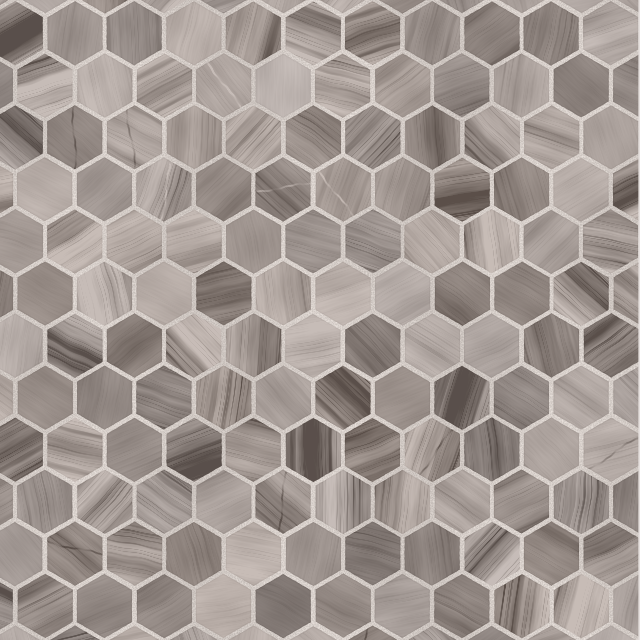
Write a WebGL 1 fragment shader that draws this pattern.

```glsl
precision highp float;
// Honed hexagon mosaic in veined warm-grey marble, set in pale speckled grout.
uniform vec2 u_resolution;

const vec2 PITCH = vec2(0.0931, 0.0939);   // tile width in canvas units
const vec2 ORIGIN = vec2(0.0703, 0.0534);  // centre of the lower left tile
const vec2 LATTICE = vec2(1.0, 1.7320508);
const float JOINT_HALF = 0.037;            // half the grout width, in tiles

const vec3 STONE_DARK = vec3(0.38, 0.34, 0.32);
const vec3 STONE_LIGHT = vec3(0.735, 0.695, 0.675);
const vec3 GROUT = vec3(0.83, 0.80, 0.78);

float hash(vec2 p, float seed) {
  return fract(sin(dot(p, vec2(127.1, 311.7)) + seed * 74.7) * 43758.5453);
}

// Distance to the nearest scattered point, 0 at a point.
float cellular(vec2 p, float seed) {
  vec2 cell = floor(p);
  float nearest = 2.0;
  for (int j = -1; j <= 1; j++) {
    for (int i = -1; i <= 1; i++) {
      vec2 c = cell + vec2(float(i), float(j));
      vec2 point = c + vec2(hash(c, seed), hash(c, seed + 1.0));
      nearest = min(nearest, distance(p, point));
    }
  }
  return nearest;
}

// Centre of the hexagon that contains p.
vec2 hexCentre(vec2 p) {
  vec2 a = floor(p / LATTICE + 0.5) * LATTICE;
  vec2 b = (floor(p / LATTICE) + 0.5) * LATTICE;
  return distance(p, a) < distance(p, b) ? a : b;
}

// Distance inward from the edge of a unit-wide, pointy-topped hexagon.
float hexInset(vec2 q) {
  q = abs(q);
  return 0.5 - max(q.x, dot(q, vec2(0.5, 0.8660254)));
}

vec2 rotate(vec2 q, float angle) {
  float c = cos(angle), s = sin(angle);
  return vec2(c * q.x + s * q.y, c * q.y - s * q.x);
}

// Broad sediment bands, about -1 to 1.
float bands(float x, float phase) {
  float sum = 0.0, freq = 4.5, gain = 0.55;
  for (int i = 0; i < 4; i++) {
    sum += gain * sin(x * freq + phase + 1.4 * sin(x * freq * 0.43 + phase * 1.7));
    freq *= 2.1;
    gain *= 0.6;
    phase = phase * 1.31 + 2.0;
  }
  return sum;
}

// Thin, unevenly spaced lines, 0 to 1.
float hairlines(float x, float freq, float phase) {
  float wave = sin(x * freq + 3.0 * sin(x * freq * 0.31 + phase) + phase * 2.3);
  return smoothstep(0.6, 1.0, wave);
}

// Stone brightness: 0 is the darkest vein, 1 the palest ground.
float stoneTone(vec2 q, vec2 id) {
  float shade = hash(id, 1.0);
  float phase = 20.0 * hash(id, 2.0);
  float veining = mix(0.12, 1.15, pow(hash(id, 3.0), 1.4));
  float angle = radians(30.0 + 60.0 * floor(3.0 * hash(id, 4.0)));
  angle += 0.7 * (hash(id, 5.0) - 0.5);

  // x runs along the veins, y across them
  vec2 v = rotate(q, angle);
  float bend = 0.03 * sin(v.x * 3.0 + phase) + 0.005 * sin(v.x * 11.0 + v.y * 9.0 + phase);
  float across = v.y + bend * mix(0.1, 1.3, hash(id, 6.0));
  float fade = 0.75 + 0.25 * sin(v.x * 3.5 + across * 8.0 + phase);
  float cluster = smoothstep(-0.2, 0.8, sin(across * 5.0 + phase * 1.9));
  float streak = cellular(vec2(v.x * 2.5, across * 26.0) + id * 7.0, 5.0);

  float tone = 1.0 - 0.62 * pow(shade, 1.7);
  tone += veining * 0.38 * bands(across, phase);
  tone -= veining * 0.46 * cluster * fade * hairlines(across, 34.0, phase);
  tone -= veining * 0.26 * fade * hairlines(across, 63.0, phase + 4.0);
  tone -= veining * 0.30 * cluster;
  tone += (0.06 + 0.09 * veining) * (streak - 0.45);
  return tone + 0.06 * sin(q.x * 5.0 + phase) * sin(q.y * 6.0 - phase);
}

// Occasional wandering crack: positive is pale calcite, negative is dark.
float crack(vec2 q, vec2 id, float pixel) {
  vec2 v = rotate(q, 6.28 * hash(id, 7.0));
  float path = 0.025 * sin(v.x * 6.0) + 0.005 * sin(v.x * 31.0) + 0.3 * (hash(id, 8.0) - 0.5);
  float line = 1.0 - smoothstep(0.003, 0.010 + pixel, abs(v.y - path));
  float present = step(0.87, hash(id, 9.0)) * (0.6 + 0.4 * sin(v.x * 14.0));
  return line * present * (hash(id, 10.0) < 0.5 ? 0.45 : -0.5);
}

void main() {
  vec2 uv = gl_FragCoord.xy / u_resolution;
  vec2 p = (uv - ORIGIN) / PITCH;
  float pixel = 1.0 / (PITCH.x * min(u_resolution.x, u_resolution.y));
  vec2 centre = hexCentre(p);
  vec2 id = floor(centre / (0.5 * LATTICE) + 0.5);

  // tiles sit a little off the lattice, with faintly uneven edges
  vec2 q = p - centre + 0.012 * (vec2(hash(id, 11.0), hash(id, 12.0)) - 0.5);
  float rough = 0.003 * sin(p.x * 37.0 + 2.0 * sin(p.y * 23.0)) * sin(p.y * 41.0);
  float inset = hexInset(q) - JOINT_HALF + rough;

  // stone, with a slight shadow at the rim and slow drift over the sheet
  float tone = stoneTone(q, id) + crack(q, id, pixel);
  tone += 0.05 * sin(p.x * 0.9 + 1.3 * sin(p.y * 0.6)) * sin(p.y * 0.8 + 1.0);
  tone -= 0.10 * (1.0 - smoothstep(0.0, 0.03, inset));
  vec3 stone = mix(STONE_DARK, STONE_LIGHT, clamp(tone, -0.08, 1.12));
  stone += vec3(0.008, 0.0, -0.008) * (hash(id, 13.0) - 0.5);

  // sandy grout
  vec3 grout = GROUT + 0.12 * (cellular(p * 38.0, 8.0) - 0.45);
  grout += 0.025 * sin(p.x * 1.7 + sin(p.y * 1.3));

  // bare pale margin along the right-hand side
  float margin = smoothstep(0.9965, 0.9985, uv.x);
  float tileMask = smoothstep(-0.6 * pixel, 0.6 * pixel, inset);
  vec3 colour = mix(grout, stone, tileMask);
  gl_FragColor = vec4(mix(colour, vec3(0.9, 0.88, 0.87), margin), 1.0);
}
```
